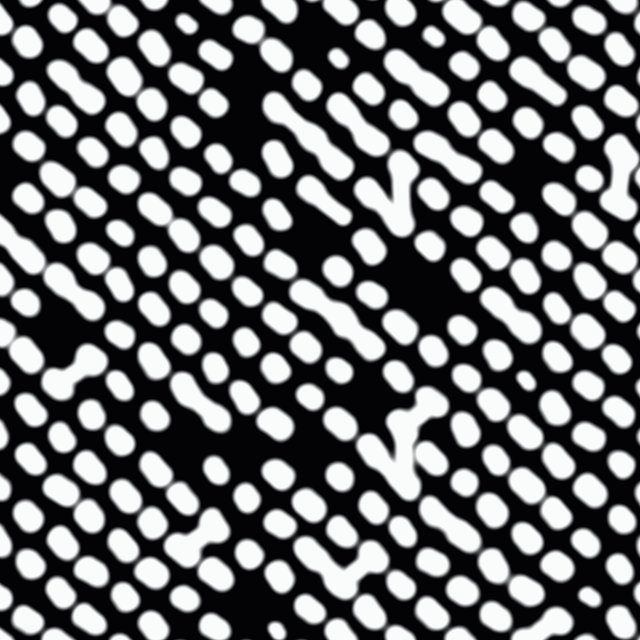
A three.js fragment shader for this pattern:

```glsl
// Slanted lattice of soft white grains on black, with fused, shrunken and missing grains along a seam.
#define COLUMNS 20.6
#define ROWS 12.25
#define SLANT 0.53        // rows dropped per column
#define GRAIN_RADIUS 0.0192
#define GRAIN_STRETCH 0.0078
#define NECK_RADIUS 0.0145
#define JITTER 0.0045
#define BLEND 0.008
#define SOFTNESS 0.0047
#define FLAW_RATE 0.09
#define INK vec3(0.01, 0.01, 0.02)
#define PAPER vec3(0.98, 0.99, 0.99)

varying vec2 vUv;

vec3 hash3(vec2 cell) {
  vec3 q = vec3(dot(cell, vec2(127.1, 311.7)),
                dot(cell, vec2(269.5, 183.3)),
                dot(cell, vec2(419.2, 371.9)));
  return fract(sin(q) * 43758.5);
}

float segmentDistance(vec2 p, vec2 a, vec2 b) {
  vec2 ab = b - a;
  return length(p - a - ab * clamp(dot(p - a, ab) / dot(ab, ab), 0.0, 1.0));
}

float smoothMin(float a, float b) {
  float h = max(BLEND - abs(a - b), 0.0) / BLEND;
  return min(a, b) - h * h * BLEND * 0.25;
}

// Chance that a grain is flawed: patchy, and highest along a curved seam
float flawChance(vec2 p) {
  float seam = p.x - 0.56 + (p.y - 0.55) * (p.y - 0.55);
  float patches = sin(19.0 * p.x + 2.0 * sin(7.0 * p.y)) * sin(17.0 * p.y + 5.0 * p.x);
  return FLAW_RATE * (1.0 + 0.6 * patches)
       + 0.4 * exp(-70.0 * seam * seam) * (0.65 + 0.35 * patches);
}

vec2 grainCenter(vec2 cell) {
  vec2 lattice = vec2(cell.x / COLUMNS - 0.003, (cell.y + 0.93 - SLANT * cell.x) / ROWS);
  return lattice + (hash3(cell).xy - 0.5) * 2.0 * JITTER;
}

// Distance to one grain, with a neck toward a neighbour when fused
float grainDistance(vec2 p, vec2 cell) {
  vec2 center = grainCenter(cell);
  vec3 shape = hash3(cell + 37.0);
  vec3 fate = hash3(cell + 91.0);
  bool flawed = fate.x < flawChance(center);
  if (flawed && fate.y < 0.27) return 1.0;

  float angle = -0.8 + (shape.x - 0.5) * 0.5;
  float size = 0.92 + 0.16 * shape.y;
  if (flawed && fate.y > 0.85) size = 0.65;
  vec2 reach = vec2(cos(angle), sin(angle)) * GRAIN_STRETCH * size * (0.6 + 0.8 * shape.z);
  float d = segmentDistance(p, center - reach, center + reach) - GRAIN_RADIUS * size;

  if (flawed && fate.y < 0.85) {
    vec2 toward = fate.z < 0.5 ? vec2(1.0, 0.0)
                : fate.z < 0.8 ? vec2(1.0, 1.0) : vec2(0.0, 1.0);
    float neck = segmentDistance(p, center, grainCenter(cell + toward)) - NECK_RADIUS;
    d = smoothMin(d, neck);
  }
  return d;
}

void main() {
  // Gentle waviness of outlines and rows
  vec2 p = vUv + 0.0014 * sin(vUv.yx * vec2(83.0, 71.0) + 2.0 * sin(vUv * 29.0));

  // Blend all grains near this point
  float d = 1.0;
  float column = floor(p.x * COLUMNS + 0.5);
  for (int i = -2; i <= 2; i++) {
    float x = column + float(i);
    float row = floor(p.y * ROWS - 0.93 + SLANT * x + 0.5);
    for (int j = -2; j <= 2; j++) {
      d = smoothMin(d, grainDistance(p, vec2(x, row + float(j))));
    }
  }

  float grain = 1.0 - smoothstep(-SOFTNESS, SOFTNESS, d);
  gl_FragColor = vec4(mix(INK, PAPER, grain), 1.0);
}
```
